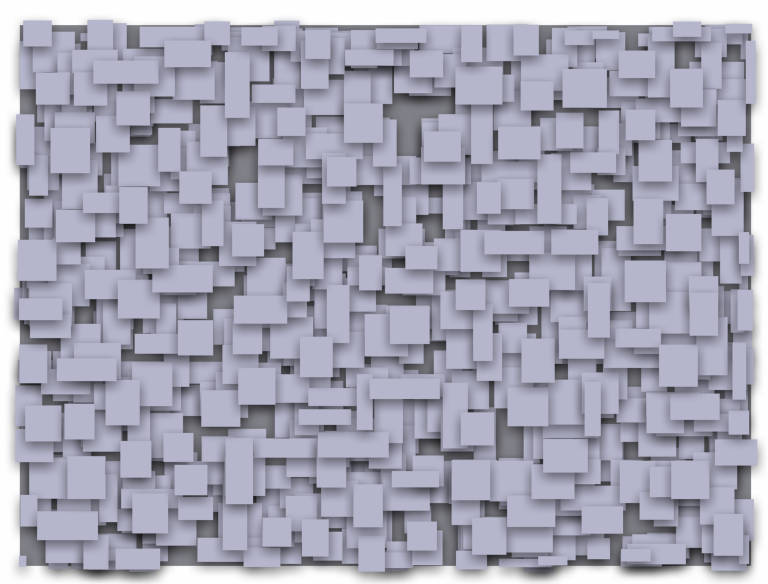
Reproduce this background procedurally as a WebGL 1 fragment shader.

```glsl
precision highp float;
// Overlapping lavender paper rectangles with soft drop shadows on a framed grey panel.

uniform vec2 u_resolution;

// Lengths are fractions of the canvas height.
const vec3 PAPER_COLOR = vec3(0.71, 0.71, 0.80);
const vec3 PANEL_COLOR = vec3(0.50, 0.50, 0.53);
const vec3 FRAME_COLOR = vec3(0.995);
const vec2 MARGIN_LOW = vec2(0.034, 0.031);    // left, bottom
const vec2 MARGIN_HIGH = vec2(0.029, 0.043);   // right, top
const int LAYERS = 5;
const float CELL = 0.095;
const float JITTER = 0.9;                      // share of a cell
const float SIZE_MIN = 0.046;
const float SIZE_MAX = 0.074;
const float STRETCH = 0.9;                     // widest aspect, in octaves
const float MIN_SIDE = 0.012;                  // clipped slivers are dropped
const float INSET = 0.016;
const float OVERHANG = 0.012;
const float SHADOW_BLUR = 0.020;
const float SHADOW_DROP = 0.008;
const float SHADOW_STRENGTH = 0.50;

float hash(vec2 p) {
  return fract(sin(dot(p, vec2(127.1, 311.7))) * 43758.5453);
}

vec2 hash2(vec2 p) {
  return vec2(hash(p), hash(p + vec2(19.3, 7.7)));
}

// Coverage of an axis-aligned box whose edges fade over +-softness.
float boxMask(vec2 p, vec2 low, vec2 high, float softness) {
  vec2 s = vec2(softness);
  vec2 m = smoothstep(-s, s, p - low) * smoothstep(-s, s, high - p);
  return m.x * m.y;
}

// Lays one sheet and its shadow over the colour below it.
vec3 addSheet(vec3 color, vec2 p, vec2 center, vec2 id,
              vec2 panelLow, vec2 panelHigh, float edge) {
  vec2 shape = hash2(id + 41.5);
  float size = mix(SIZE_MIN, SIZE_MAX, shape.x);
  float bias = shape.y * 2.0 - 1.0;
  float aspect = exp2(STRETCH * bias * abs(bias));
  vec2 halfSize = 0.5 * size * vec2(aspect, 1.0 / aspect);

  // Border sheets are trimmed a little inside or outside the panel.
  float reach = mix(-INSET, OVERHANG, hash(id + 73.1));
  vec2 low = max(center - halfSize, panelLow - reach);
  vec2 high = min(center + halfSize, panelHigh + reach);
  vec2 side = high - low;
  if (min(side.x, side.y) < MIN_SIDE) return color;

  vec2 shadowPoint = p + vec2(0.0, SHADOW_DROP);
  color *= 1.0 - SHADOW_STRENGTH * boxMask(shadowPoint, low, high, SHADOW_BLUR);
  return mix(color, PAPER_COLOR, boxMask(p, low, high, edge));
}

void main() {
  vec2 p = gl_FragCoord.xy / u_resolution.y;
  float edge = 0.75 / u_resolution.y;
  vec2 panelLow = MARGIN_LOW;
  vec2 panelHigh = vec2(u_resolution.x / u_resolution.y, 1.0) - MARGIN_HIGH;

  vec3 color = mix(FRAME_COLOR, PANEL_COLOR, boxMask(p, panelLow, panelHigh, edge));

  // Shifted, jittered grids are stacked from bottom to top.
  for (int layer = 0; layer < LAYERS; layer++) {
    float seed = float(layer) * 37.0 + 5.0;
    vec2 shift = hash2(vec2(seed, 2.3));
    vec2 cell = floor(p / CELL + shift);

    for (int y = -1; y <= 1; y++) {
      for (int x = -1; x <= 1; x++) {
        vec2 neighbor = cell + vec2(float(x), float(y));
        vec2 id = neighbor + seed;
        vec2 offset = 0.5 + JITTER * (hash2(id) - 0.5);
        vec2 center = (neighbor + offset - shift) * CELL;
        color = addSheet(color, p, center, id, panelLow, panelHigh, edge);
      }
    }
  }

  gl_FragColor = vec4(color, 1.0);
}
```
